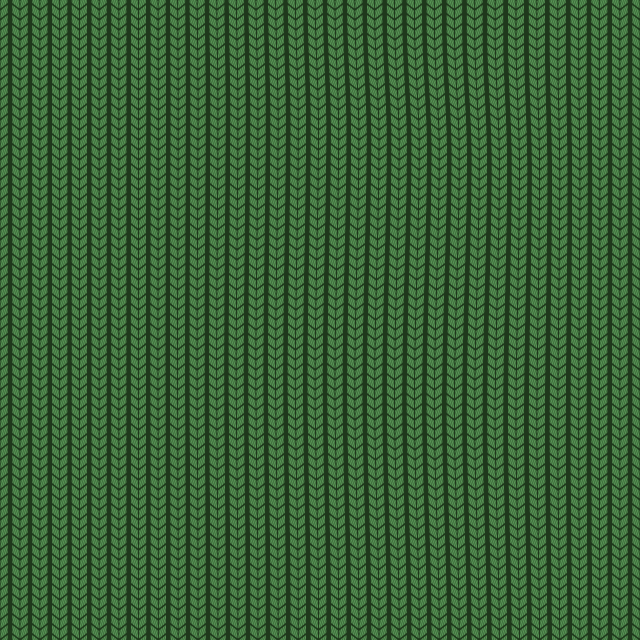
Reproduce this pattern procedurally as a WebGL 1 fragment shader.

```glsl
precision highp float;
// Green stocking-stitch knit: 32 gently swaying columns of 64 striped V stitches.

uniform vec2 u_resolution;

// Sideways drift of the columns: a slanting wave, strongest right of centre.
float sway(vec2 uv) {
    float t = 1.0 - uv.y - 0.2 * (uv.x - 0.5);
    float bend = -1.0 + 2.0 * (smoothstep(0.0, 0.2, t)
               - smoothstep(0.2, 0.6, t) + smoothstep(0.6, 0.95, t));
    float fade = 1.0 - smoothstep(0.7, 1.0, uv.x);
    float wave = 0.0038 * smoothstep(0.15, 0.7, uv.x) * bend;
    return fade * (wave - 0.005 * smoothstep(0.0, 0.45, uv.x));
}

float roundedBox(vec2 p, vec2 halfSize, float radius) {
    vec2 d = abs(p) - halfSize + radius;
    return length(max(d, 0.0)) + min(max(d.x, d.y), 0.0) - radius;
}

vec3 knit(vec2 uv) {
    const float slope = 0.8;
    const float rowHeight = 32.0 / 64.0;

    // Lengths are in column widths; both legs mirror about the spine.
    float x = (uv.x - sway(uv)) * 32.0;
    float across = abs(x - floor(x + 0.5));
    float row = uv.y * 64.0 - across * slope / rowHeight;
    vec2 leg = vec2(across - 0.205, (fract(row) - 0.5) * rowHeight);

    // Sheared leg with slightly rounded corners.
    float d = roundedBox(leg * vec2(1.0, 0.8), vec2(0.18, 0.161), 0.035);
    float blur = 8.0 / u_resolution.x;
    float yarn = 1.0 - smoothstep(-0.5 * blur, 0.5 * blur, d);

    // Fine twisted strands, much steeper than the leg itself.
    float strand = leg.x - 0.3 * (leg.y + slope * leg.x);
    float twist = 0.5 + 0.5 * cos(6.2832 * strand / 0.09);
    vec3 green = mix(vec3(0.21, 0.36, 0.2), vec3(0.345, 0.585, 0.335),
                     smoothstep(0.05, 0.55, twist));
    return mix(vec3(0.12, 0.22, 0.11), green, yarn);
}

void main() {
    // Average a 3 by 3 grid inside each pixel to keep the fine strands smooth.
    vec3 sum = vec3(0.0);
    for (int j = -1; j <= 1; j++) {
        for (int i = -1; i <= 1; i++) {
            vec2 offset = vec2(float(i), float(j)) / 3.0;
            sum += knit((gl_FragCoord.xy + offset) / u_resolution);
        }
    }
    gl_FragColor = vec4(sum / 9.0, 1.0);
}
```
